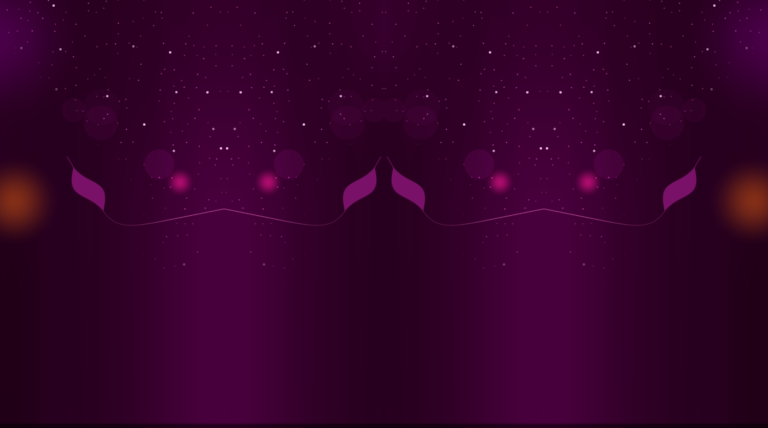
This background is drawn by a Shadertoy shader. Its source:

```glsl
// Mirrored plum curtain with leaves, a thin vine, soft lights and star dust.
// The plane is folded twice, so each ornament is drawn once and repeats;
// lengths are in canvas heights, measured from the fold axis.
#define FOLD_AXIS 0.3737
#define LEAF_TOP vec2(0.352, 0.609)
#define LEAF_TIP vec2(0.282, 0.507)
#define LEAF_WIDTH 0.0235
#define LEAF_SKEW 0.0085
#define VINE_WIDTH 0.0010
#define PLUM_DARK vec3(0.155, 0.0, 0.120)
#define PLUM_LIGHT vec3(0.285, 0.0, 0.238)
#define LEAF_COLOR vec3(0.48, 0.065, 0.41)
#define VINE_COLOR vec3(0.68, 0.28, 0.56)
#define EMBER_COLOR vec3(0.51, 0.18, 0.09)
#define ROSE_COLOR vec3(0.70, 0.05, 0.44)

const float PI = 3.14159;

vec2 hash2(vec2 p) {
    vec3 h = fract(vec3(p.xyx) * vec3(0.1031, 0.1030, 0.0973));
    h += dot(h, h.yzx + 33.33);
    return fract((h.xx + h.yz) * h.zy);
}

float gradientNoise(vec2 p) {
    vec2 cell = floor(p), f = fract(p), w = f * f * (3.0 - 2.0 * f);
    float sum = 0.0;
    for (int k = 0; k < 4; k++) {
        vec2 corner = vec2(k & 1, k >> 1);
        vec2 weight = mix(1.0 - w, w, corner);
        sum += weight.x * weight.y * dot(hash2(cell + corner) * 2.0 - 1.0, f - corner);
    }
    return sum;
}

// Antialiased coverage of a signed distance
float fill(float dist, float px) { return smoothstep(px, -px, dist); }

float glow(vec2 p, vec2 center, float inner, float outer) {
    return 1.0 - smoothstep(inner, outer, length(p - center));
}

float segmentDistance(vec2 p, vec2 a, vec2 b) {
    vec2 ab = b - a;
    return length(p - a - ab * clamp(dot(p - a, ab) / dot(ab, ab), 0.0, 1.0));
}

// Sine profile around a skewed spine gives an S-shaped blade
float leafDistance(vec2 p) {
    vec2 spine = LEAF_TIP - LEAF_TOP;
    float len = length(spine);
    vec2 dir = spine / len;
    float t = dot(p - LEAF_TOP, dir) / len;
    float side = dot(p - LEAF_TOP, vec2(-dir.y, dir.x));
    float s = clamp(t, 0.0, 1.0);
    float blade = abs(side - LEAF_SKEW * sin(2.0 * PI * s)) - LEAF_WIDTH * sin(PI * s);
    return max(blade * 0.85, (abs(t - 0.5) - 0.5) * len);
}

// Shallow slope that hooks up into the leaf tip
float vineDistance(vec2 p) {
    float t = min(p.x / LEAF_TIP.x, 1.0);
    float height = 0.512 - 0.2 * p.x + 0.051 * pow(t, 9.0);
    float slope = -0.2 + 1.63 * pow(t, 8.0);
    float dist = abs(p.y - height) / sqrt(1.0 + slope * slope);
    return max(dist, p.x - LEAF_TIP.x);
}

// One jittered star per grid cell, kept with the given probability
float stars(vec2 p, float cellSize, float radius, float keep, float px) {
    vec2 cell = floor(p / cellSize);
    vec2 jitter = 0.15 + 0.7 * hash2(cell + 7.0);
    vec2 pick = hash2(cell + 71.0);
    float dist = length(p - (cell + jitter) * cellSize);
    return step(pick.x, keep) * (0.35 + 0.65 * pick.y) * fill(dist - radius, px);
}

vec3 curtain(vec2 p, float fromCenter) {
    float center = exp(-pow(p.x / 0.19, 2.0)) * mix(1.0, 0.38, smoothstep(0.45, 1.0, p.y));
    center += 0.08 * gradientNoise(vec2(p.x * 28.0, p.y * 0.7));
    vec3 color = mix(PLUM_DARK, PLUM_LIGHT, center);
    float top = smoothstep(0.6, 1.0, p.y) * exp(-pow(fromCenter / 0.14, 2.0));
    color += top * vec3(0.045, 0.0, 0.04);
    color += vec3(0.13, 0.0, 0.16) * pow(glow(p, vec2(0.53, 0.91), 0.0, 0.23), 1.3);
    color -= vec3(0.03, 0.0, 0.035) * smoothstep(0.38, 0.52, p.x) * smoothstep(0.7, 0.3, p.y);
    return color;
}

void mainImage(out vec4 fragColor, in vec2 fragCoord) {
    float px = 1.0 / iResolution.y;
    float fromCenter = abs(fragCoord.x - 0.5 * iResolution.x) * px;
    vec2 p = vec2(abs(fromCenter - FOLD_AXIS), fragCoord.y * px);
    vec3 color = curtain(p, fromCenter);

    // Faint discs and blurred lights
    float discs = fill(length(p - vec2(0.151, 0.616)) - 0.035, px);
    discs += 0.55 * fill(length(p - vec2(0.288, 0.713)) - 0.040, px);
    discs += 0.35 * fill(length(p - vec2(0.285, 0.750)) - 0.042, px);
    discs += 0.5 * fill(length(p - vec2(0.351, 0.743)) - 0.028, px);
    color += discs * vec3(0.065, 0.008, 0.06);
    color = mix(color, EMBER_COLOR, glow(p, vec2(0.490, 0.530), 0.0, 0.108));
    color = mix(color, ROSE_COLOR, 0.95 * glow(p, vec2(0.103, 0.574), 0.0, 0.035));

    // Star dust thins out downwards, with larger sparks above it
    float dustArea = smoothstep(0.28, 0.48, p.y + 0.15 * (0.1 - p.x));
    dustArea *= smoothstep(0.10, 0.0, p.x - 0.12 - 0.9 * max(p.y - 0.55, 0.0));
    color += vec3(0.42, 0.20, 0.40) * dustArea * stars(p, 0.026, 0.0013, 0.5, px);
    float sparks = stars(p + 0.013, 0.085, 0.0026, 0.4, px);
    color = mix(color, vec3(1.0, 0.80, 0.96), sparks * dustArea);

    // Vine, stem and leaf
    float vine = fill(vineDistance(p) - VINE_WIDTH, px);
    color = mix(color, VINE_COLOR, vine * mix(0.75, 0.22, smoothstep(0.08, 0.24, p.x)));
    float stem = segmentDistance(p, LEAF_TOP, vec2(0.366, 0.633)) - VINE_WIDTH;
    color = mix(color, LEAF_COLOR, 0.7 * fill(stem, px));
    color = mix(color, LEAF_COLOR, fill(leafDistance(p), px));

    // Dark hem
    color *= mix(0.5, 1.0, smoothstep(0.006, 0.014, p.y));
    fragColor = vec4(color, 1.0);
}
```
